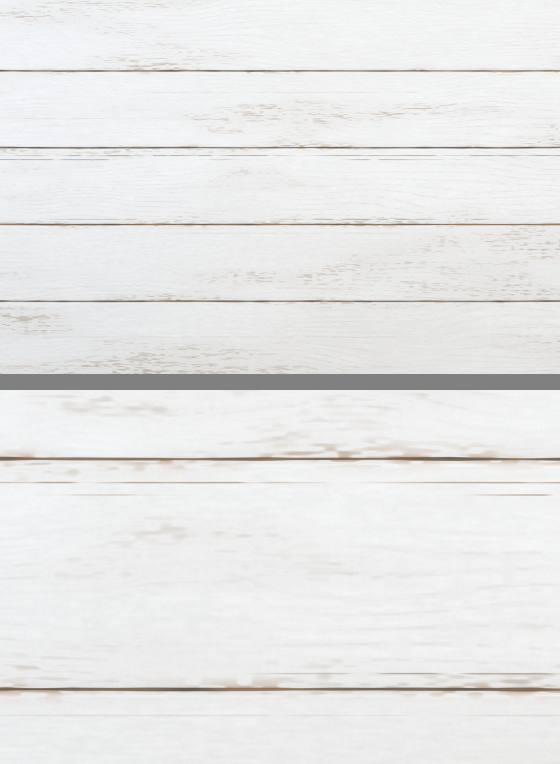
Top, the full canvas; bottom, a detail of the centre.
A Shadertoy shader for this texture:

```glsl
// Five whitewashed horizontal boards with fine grain, worn paint and thin brown seams.

float hash(vec2 p) {
    return fract(sin(dot(p, vec2(127.1, 311.7))) * 43758.5);
}

float noise(vec2 p) {
    vec2 cell = floor(p), f = fract(p);
    f = f * f * (3.0 - 2.0 * f);
    return mix(mix(hash(cell), hash(cell + vec2(1, 0)), f.x),
               mix(hash(cell + vec2(0, 1)), hash(cell + vec2(1, 1)), f.x), f.y);
}

float fbm(vec2 p) {
    float sum = 0.0, amp = 0.57;
    for (int i = 0; i < 3; i++) {
        sum += amp * noise(p);
        p = p * 2.03 + 17.3;
        amp *= 0.5;
    }
    return sum;
}

// Soft horizontal stroke: d is the distance from its centre
float stroke(float d, float halfWidth, float px) {
    return 1.0 - smoothstep(halfWidth - 0.5 * px, halfWidth + px, abs(d));
}

void mainImage(out vec4 fragColor, in vec2 fragCoord) {
    float px = 1.0 / iResolution.y;
    vec2 p = fragCoord * px;

    // Board layout, with slightly uneven seams
    float pitch = 0.2053;
    float wobble = 0.0010 * (noise(vec2(p.x * 6.0, 3.0)) - 0.5);
    float row = (p.y + 0.0108 + wobble) / pitch;
    float board = floor(row);
    float seam = floor(row + 0.5);
    float up = fract(row) * pitch;
    float down = pitch - up;
    float edge = min(up, down);
    vec2 q = p + board * vec2(7.3, 3.1);

    // Paint: brighter towards the top, cooler towards the left
    float cloud = fbm(q * vec2(3.0, 9.0));
    float light = smoothstep(-0.15, 0.75, p.y) + 0.5 * (cloud - 0.5);
    vec3 color = mix(vec3(0.897, 0.895, 0.890), vec3(0.955, 0.958, 0.959), clamp(light, 0.0, 1.0));
    color += vec3(-0.008, 0.0, 0.010) * (1.0 - smoothstep(0.0, 0.9, p.x));

    // Short fibres and thin, gently curved growth lines
    float warp = fbm(q * vec2(1.6, 5.0) + 40.0);
    float bend = warp * 12.0;
    float fibre = noise(vec2(q.x * 16.0, q.y * 200.0 + bend));
    float fine = noise(vec2(q.x * 85.0, q.y * 310.0 + bend));
    float speck = hash(floor(p * 360.0));
    float rings = abs(2.0 * fract(q.y * 75.0 + warp * 11.0) - 1.0);
    float ringMask = smoothstep(0.38, 0.7, fbm(q * vec2(2.5, 7.0) + 9.0) + 0.12 * (p.x - 0.6));
    color += 0.016 * (fibre - 0.5) + 0.024 * (fine - 0.5) + 0.010 * (speck - 0.5);
    color -= vec3(0.044, 0.047, 0.050) * smoothstep(0.55, 1.0, rings) * ringMask * smoothstep(0.2, 0.8, fine);

    // Paint rubbed thin in fine streaks, mostly beside the seams
    float patches = smoothstep(0.48, 0.85, fbm(q * vec2(2.6, 14.0) + 71.0) + 0.13 * exp(-edge * 50.0));
    float streaks = smoothstep(0.45, 0.85, 0.5 * fibre + 0.5 * fine);
    color -= vec3(0.012, 0.016, 0.022) * patches;
    color = mix(color, vec3(0.66, 0.60, 0.53), 0.55 * patches * streaks);

    // Broken hairline cracks, strongest on the middle board
    for (int i = 0; i < 3; i++) {
        float k = float(i);
        bool middle = board == 2.0;
        float height = middle ? 0.021 + 0.011 * k : pitch * hash(vec2(board, k + 4.0));
        if (middle && i == 2) height = pitch - 0.014;
        float broken = smoothstep(0.35, 0.7, noise(vec2(q.x * 5.0, k * 5.0 + board)));
        broken *= smoothstep(0.1, 0.7, noise(vec2(q.x * 40.0, k * 3.0)));
        float crack = stroke(down - height + 0.6 * wobble, 0.0004, px) * broken;
        color = mix(color, vec3(0.62, 0.52, 0.41), crack * (middle ? 0.65 : 0.15));
    }

    // Rust-coloured chips along the board edges
    float chips = smoothstep(0.55, 0.85, noise(vec2(q.x * 12.0, board * 3.0 + step(up, down))));
    float chipped = chips * exp(-edge * 230.0) * smoothstep(0.3, 0.7, fine);
    color = mix(color, vec3(0.68, 0.48, 0.32), 0.65 * chipped);

    // Seam: faint shade, pale lower lip and a narrow dark gap
    color *= 1.0 - 0.05 * exp(-edge * 260.0);
    color += 0.020 * stroke(down - 0.006, 0.0012, px);
    float gapWidth = 0.0006 + 0.0010 * noise(vec2(p.x * 30.0, seam * 5.0));
    vec3 gapColor = mix(vec3(0.34, 0.30, 0.26), vec3(0.56, 0.45, 0.34), noise(vec2(p.x * 24.0, seam * 9.0)));
    color = mix(color, gapColor, 0.88 * stroke(edge, gapWidth, px));

    fragColor = vec4(clamp(color, 0.0, 1.0), 1.0);
}
```
